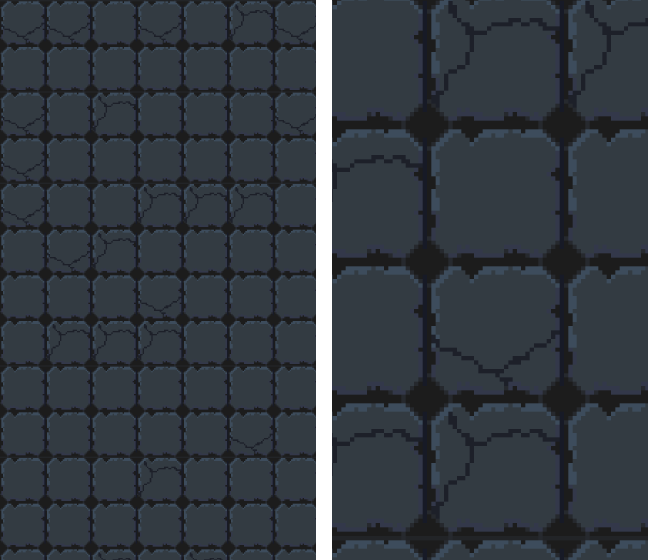
Left: the whole. Right: its middle third, enlarged.
A Shadertoy shader for this pattern:

```glsl
// Dungeon floor of square slate tiles with chipped, bevelled edges and dark joints.
// Each cell is snapped to a coarse texel grid, shaded by its distance to four
// notched edges, and a hash picks which tiles carry one of two crack shapes.

#define PITCH 0.1445      // tile size in canvas widths
#define TEXELS 32.0       // texels across one tile
#define CHAMFER 4.2       // corner cut, in texels
#define CRACK_SHARE 0.11  // share of tiles for each crack shape
#define CRACK_WIDTH 0.56  // half width of a crack, in texels
#define SAMPLES 3         // supersampling per axis
#define FACE vec3(0.20, 0.23, 0.26)
#define JOINT vec3(0.11, 0.11, 0.11)
#define RIM vec3(0.20, 0.22, 0.29)
#define LIGHT vec3(0.24, 0.30, 0.36)
#define SHADE vec3(0.15, 0.16, 0.18)
#define NAVY vec3(0.09, 0.10, 0.15)

float hash(vec2 p) {
    return fract(sin(dot(p, vec2(12.99, 78.23))) * 43758.5);
}

float segment(vec2 p, vec2 a, vec2 b) {
    vec2 d = b - a;
    return length(p - a - d * clamp(dot(p - a, d) / dot(d, d), 0.0, 1.0));
}

// Triangular bite taken out of an edge
float notch(float t, float center, float halfWidth, float depth) {
    return depth * max(0.0, 1.0 - abs(t - center) / halfWidth);
}

// Three arms meeting near the upper left
float branchCrack(vec2 t) {
    vec2 hub = vec2(11.0, 11.0);
    float d = segment(t, vec2(5.0, 4.0), hub);
    d = min(d, segment(t, hub, vec2(10.0, 16.0)));
    d = min(d, segment(t, vec2(10.0, 16.0), vec2(5.0, 21.0)));
    d = min(d, segment(t, vec2(5.0, 21.0), vec2(2.0, 27.0)));
    d = min(d, segment(t, hub, vec2(16.0, 8.5)));
    d = min(d, segment(t, vec2(16.0, 8.5), vec2(25.0, 7.5)));
    return min(d, segment(t, vec2(25.0, 7.5), vec2(30.0, 10.0)));
}

// Shallow V across the lower half
float veeCrack(vec2 t) {
    float d = segment(t, vec2(1.0, 18.5), vec2(10.0, 23.0));
    d = min(d, segment(t, vec2(10.0, 23.0), vec2(19.0, 28.0)));
    d = min(d, segment(t, vec2(16.0, 26.0), vec2(22.0, 22.5)));
    return min(d, segment(t, vec2(22.0, 22.5), vec2(30.5, 16.5)));
}

// t is the texel center inside the tile, y pointing down
vec3 tileColor(vec2 t, vec2 id) {
    // Depth inside each chipped edge
    float left = t.x - 1.0 - notch(t.y, 13.5, 2.0, 1.2) - notch(t.y, 22.5, 2.0, 1.2);
    float right = 31.0 - t.x - notch(t.y, 11.5, 2.5, 1.6) - notch(t.y, 20.5, 1.5, 1.0);
    float top = t.y - 1.0 - notch(t.x, 10.5, 2.5, 2.8) - notch(t.x, 22.5, 1.5, 1.0);
    float bottom = 31.0 - t.y - notch(t.x, 9.5, 2.5, 1.4) - notch(t.x, 20.5, 3.0, 2.0);
    float side = min(left, right);
    float cap = min(top, bottom);
    float inside = min(min(side, cap), side + cap - CHAMFER);

    // Joint, with a navy shadow on the right and a faint seam
    if (inside < 0.0) {
        vec3 joint = inside > -0.6 && side + cap < CHAMFER ? SHADE : JOINT;
        if (t.x > 31.0 && abs(t.y - 16.0) < 13.0) joint = NAVY;
        if (t.y < 1.0 && hash(id.yy + 5.0) < 0.3) joint = mix(joint, SHADE, 0.6);
        return joint;
    }

    // Bevel: purple rim below and right, ragged blue light above and left
    vec3 color = FACE;
    float speckle = sin(t.x * 1.1) + sin(t.x * 2.7 + 1.0);
    if (right < 1.0 || bottom < 1.3 + step(0.7, speckle)) color = RIM;
    if (left < 1.0 && t.y > 18.0) color = RIM;
    float topBand = 1.3 + 0.7 * sin(t.x * 0.55) + 0.4 * sin(t.x * 1.9);
    float leftBand = (1.2 + 0.7 * sin(t.y * 0.7 + 1.0)) * step(t.y, 20.0);
    bool corner = left + top < 6.2 || right + top < 5.6;
    if (top < topBand || left < leftBand || corner) color = LIGHT;
    if (bottom < 1.0 && speckle > 0.9) color = SHADE;

    // Cracks on a scattered few tiles
    float pick = hash(id + 3.0);
    vec2 wobbled = t + 0.5 * sin(t.yx * 1.3);
    float crack = pick < CRACK_SHARE ? branchCrack(wobbled) : veeCrack(wobbled);
    if (pick < 2.0 * CRACK_SHARE && crack < CRACK_WIDTH) color = mix(NAVY, SHADE, 0.4);
    return color;
}

void mainImage(out vec4 fragColor, in vec2 fragCoord) {
    vec3 sum = vec3(0.0);
    for (int j = 0; j < SAMPLES; j++)
    for (int i = 0; i < SAMPLES; i++) {
        vec2 offset = (vec2(i, j) + 0.5) / float(SAMPLES) - 0.5;
        vec2 pixel = fragCoord + offset;
        // Rows count downward from the top edge
        vec2 grid = vec2(pixel.x, iResolution.y - pixel.y) / (iResolution.x * PITCH);
        vec2 texel = floor(fract(grid) * TEXELS) + 0.5;
        sum += tileColor(texel, floor(grid));
    }
    fragColor = vec4(sum / float(SAMPLES * SAMPLES), 1.0);
}
```
